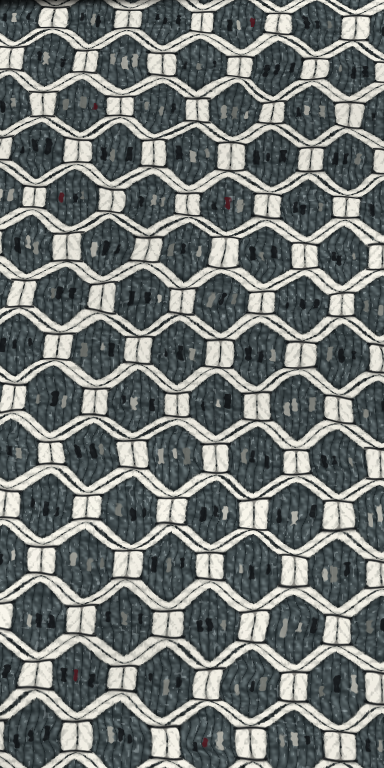
A Shadertoy shader for this texture:

```glsl
// Knotted honeycomb netting of cream cord over dark twisted yarn, seen at a slight tilt.
#define PITCH 1.56        // post spacing, in row heights
#define POST_HALF vec2(0.26, 0.245)
#define CORD_HALF 0.118
#define TILT 0.018
#define WOBBLE 0.09
#define HOLE_CHANCE 0.42
#define CREAM vec3(0.93, 0.92, 0.88)
#define CREAM_SHADE vec3(0.47, 0.48, 0.46)
#define YARN_DARK vec3(0.10, 0.13, 0.14)
#define YARN_LIT vec3(0.27, 0.31, 0.32)
#define THREAD vec3(0.06, 0.07, 0.08)

float hash(vec2 p) {
    vec3 q = fract(vec3(p.xyx) * 0.1031);
    q += dot(q, q.yzx + 33.33);
    return fract((q.x + q.y) * q.z);
}

float noise(vec2 p) {
    vec2 i = floor(p), f = fract(p);
    f = f * f * (3.0 - 2.0 * f);
    return mix(mix(hash(i), hash(i + vec2(1, 0)), f.x),
               mix(hash(i + vec2(0, 1)), hash(i + vec2(1, 1)), f.x), f.y);
}

float cover(float d, float aa) { return 1.0 - smoothstep(-aa, aa, d); }

float boxDist(vec2 p, vec2 halfSize, float radius) {
    vec2 d = abs(p) - halfSize + radius;
    return length(max(d, 0.0)) + min(max(d.x, d.y), 0.0) - radius;
}

// Canvas to (column, row); columns lean and rows shrink toward the top.
vec2 lattice(vec2 uv) {
    float t = 1.0 - uv.y;
    float v = uv.y + TILT * (uv.x - 0.4);
    float row = 49.0 * (1.0 - sqrt(1.0 - 0.5224 * (v - 0.0365)));
    float center = 0.536 - 0.1875 * t + 0.078 * t * t;
    return vec2((uv.x - center) / (0.195 + 0.034 * t), row);
}

// Brightness of a round twisted strand; across runs from -1 to 1.
float strand(float across, float along, float lean) {
    float body = sqrt(max(0.0, 1.0 - across * across));
    float ply = 0.5 + 0.5 * sin(along * 30.0 + lean * across * 3.0);
    return body * (0.68 + 0.32 * ply);
}

// Dark vertical yarns in two tiers, with gaps in the middle of each cell.
vec3 darkYarn(vec2 p, vec2 cell, vec2 cellPos, float aa) {
    float x = p.x * 6.2 + 0.7 * noise(p * vec2(2.0, 4.0));
    float lane = floor(x);
    float tier = abs(fract(p.y * 2.0 + 0.25 * hash(vec2(lane, 4.0))) - 0.5);
    float light = strand(fract(x) * 2.0 - 1.0, p.y + 0.3 * hash(vec2(lane, 9.0)), 1.0);
    light *= 1.0 - 0.45 * smoothstep(0.36, 0.5, tier);
    light *= 0.55 + 0.75 * noise(p * vec2(14.0, 22.0));
    vec3 col = mix(YARN_DARK, YARN_LIT, light * 1.45);
    col += 0.16 * smoothstep(0.76, 0.95, noise(p * vec2(26.0, 16.0) + 7.0));
    for (int i = 0; i < 3; i++) {
        vec2 key = cell + vec2(float(i) * 17.3, 5.0);
        float chance = hash(key);
        vec2 spot = vec2(float(i) - 1.0, 0.0) * 0.24;
        spot += 0.14 * (vec2(hash(key + 31.0), hash(key + 57.0)) - 0.5);
        vec2 size = vec2(0.045, 0.11) * (0.7 + 0.6 * hash(key + 83.0));
        vec3 backing = mix(vec3(0.42, 0.43, 0.41), vec3(0.78, 0.77, 0.73), hash(key + 11.0));
        backing = mix(backing, vec3(0.30, 0.07, 0.10), step(0.93, hash(key + 23.0)));
        backing = chance < HOLE_CHANCE ? backing : THREAD;
        float ragged = 0.05 * (noise(p * 18.0) - 0.5);
        col = mix(col, backing, 0.85 * cover(boxDist(cellPos - spot, size, 0.03) + ragged, aa));
    }
    return col;
}

void mainImage(out vec4 fragColor, in vec2 fragCoord) {
    vec2 uv = fragCoord / iResolution.xy;
    float aa = 14.0 / iResolution.y;
    vec2 g = lattice(uv);
    vec2 wob = vec2(noise(g * 2.3), noise(g * 2.3 + 40.0)) - 0.5;
    g += WOBBLE * wob * vec2(0.8, 1.3);
    vec2 p = g * vec2(PITCH, 1.0);
    float fiber = noise(p * vec2(32.0, 28.0));

    // Nearest post, and the open cell beside it.
    float row = floor(g.y + 0.5);
    float shift = 0.5 * mod(row, 2.0);
    float col = floor(g.x + shift + 0.5);
    vec2 post = vec2((g.x + shift - col) * PITCH, g.y - row);
    float cellCol = floor(g.x + shift);
    vec2 cellPos = vec2((g.x + shift - cellCol - 0.5) * PITCH, post.y);
    vec3 color = darkYarn(p, vec2(cellCol, row) + 60.0, cellPos, aa);

    // Zigzag cords joining the posts of neighbouring rows.
    float lower = floor(g.y);
    float q = g.x + 0.5 * mod(lower, 2.0);
    float s = 2.0 * abs(q - floor(q + 0.5));
    vec2 cordId = vec2(floor(q * 2.0), lower) + 90.0;
    float rise = mix(s, smoothstep(0.0, 1.0, s), 0.65);
    float slope = 0.44 * (0.35 + 3.9 * s * (1.0 - s)) / (0.5 * PITCH);
    float off = (g.y - lower - 0.28 - 0.44 * rise) / sqrt(1.0 + slope * slope);
    float belly = sin(3.14159 * s);
    float width = CORD_HALF * (0.88 + 0.24 * hash(cordId)) + 0.015 * belly;
    float slit = 0.035 * belly * hash(cordId + 13.0);
    float cordDist = max(abs(off) - width, slit - abs(off)) + 0.03 * (fiber - 0.5);
    float across = (abs(off) - 0.5 * width) / (0.53 * width);
    float light = strand(across, s * 0.75, sign(off)) * (0.72 + 0.5 * fiber);
    color *= 1.0 - 0.4 * cover(abs(off) - width - 0.03, 0.05);
    color = mix(color, mix(CREAM_SHADE, CREAM, clamp(light * 1.25, 0.0, 1.0)), cover(cordDist, aa));

    // Paired bundles of each post.
    vec2 postId = vec2(col, row) + 120.0;
    vec2 size = POST_HALF * (0.93 + 0.18 * vec2(hash(postId), hash(postId + 19.0)));
    float side = post.x < 0.0 ? -1.0 : 1.0;
    vec2 bundle = vec2(post.x - side * size.x * 0.51, post.y);
    float bundleDist = boxDist(bundle, vec2(size.x * 0.48, size.y), 0.09) + 0.025 * (fiber - 0.5);
    light = strand(bundle.x / (size.x * 0.52), post.y * 0.9, side * 1.6) * (0.76 + 0.5 * fiber);
    color *= 1.0 - 0.45 * cover(boxDist(post, size + 0.02, 0.08), 0.04);
    color = mix(color, mix(CREAM_SHADE, CREAM, clamp(light * 1.3, 0.0, 1.0)), cover(bundleDist, aa));

    // Thin dark threads binding the post ends.
    float bind = abs(abs(post.y) - size.y - 0.012 * sin(post.x * 9.0 + col)) - 0.017;
    bind = max(bind, abs(post.x) - size.x - 0.03);
    color = mix(color, THREAD, 0.9 * cover(bind, aa));

    // Uneven light, and the shadowed upper left edge.
    color *= 0.95 + 0.1 * noise(uv * vec2(3.0, 6.0));
    color *= 1.0 - 0.75 * smoothstep(0.982, 1.0, uv.y - 0.02 * uv.x);
    fragColor = vec4(clamp(color, 0.0, 1.0), 1.0);
}
```
